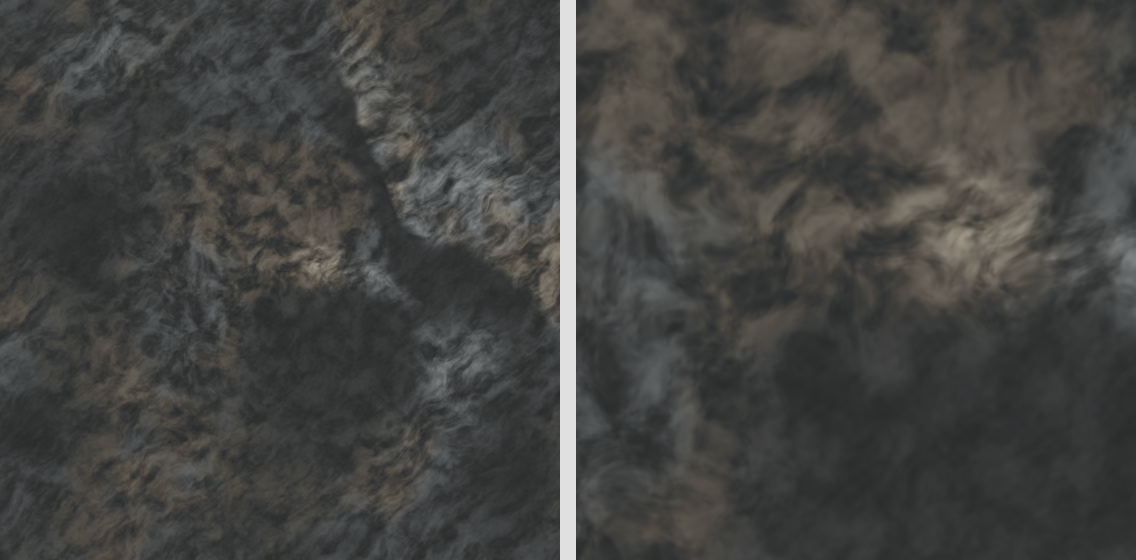
Left, the full canvas; right, a detail of the centre.
This texture is drawn by a Shadertoy shader. Its source:

```glsl
float hash(vec2 p) {
    return fract(sin(dot(p, vec2(127.1, 311.7))) * 43758.5453);
}

float valueNoise(vec2 p) {
    vec2 cell = floor(p), f = fract(p);
    f = f * f * (3.0 - 2.0 * f);
    float low = mix(hash(cell), hash(cell + vec2(1, 0)), f.x);
    float high = mix(hash(cell + vec2(0, 1)), hash(cell + vec2(1, 1)), f.x);
    return mix(low, high, f.y);
}

vec2 rotate(vec2 p, float angle) {
    float c = cos(angle), s = sin(angle);
    return vec2(c * p.x + s * p.y, c * p.y - s * p.x);
}

float fbm(vec2 p, int octaves) {
    float sum = 0.0, weight = 0.5, total = 0.0;
    for (int i = 0; i < octaves; i++) {
        sum += weight * valueNoise(p);
        total += weight;
        weight *= 0.58;
        p = rotate(p, 0.35) * 2.03 + 17.3;
    }
    return sum / total;
}

// Soft elliptical patch, 1 at its centre
float patchAt(vec2 p, vec2 centre, vec2 radius, float angle) {
    vec2 q = rotate(p - centre, angle) / radius;
    return exp(-dot(q, q));
}

float roundBox(vec2 p, vec2 halfSize, float corner) {
    vec2 q = abs(p) - halfSize + corner;
    return length(max(q, 0.0)) + min(max(q.x, q.y), 0.0) - corner;
}

// Signed distance to the main crest, positive on the lit upper side
float crestDistance(vec2 p) {
    float sag = (p.x - 0.74) / 0.09;
    float crest = 0.9 - 1.2 * (p.x - 0.58) - 0.13 * exp(-sag * sag);
    return (p.y - crest) * 0.64;
}

// Broad light on the folded slopes
float slopeLight(vec2 p) {
    float light = 0.16 + 0.42 * fbm(p * 5.0 + 3.7, 3);

    // Lit pockets
    light += 0.40 * patchAt(p, vec2(0.57, 0.54), vec2(0.05, 0.035), -0.4);
    light += 0.45 * patchAt(p, vec2(0.66, 0.50), vec2(0.10, 0.025), -0.35);
    light += 0.50 * patchAt(p, vec2(0.81, 0.35), vec2(0.06, 0.08), -0.5);
    light += 0.28 * patchAt(p, vec2(0.74, 0.19), vec2(0.07, 0.10), -0.4);
    light += 0.28 * patchAt(p, vec2(0.15, 0.88), vec2(0.15, 0.08), 0.6);
    light += 0.16 * patchAt(p, vec2(0.38, 0.56), vec2(0.15, 0.10), 0.3);
    light += 0.16 * patchAt(p, vec2(0.33, 0.16), vec2(0.20, 0.09), 0.6);
    light += 0.18 * patchAt(p, vec2(0.02, 0.38), vec2(0.08, 0.12), 0.0);

    // Dim hollows
    light -= 0.25 * patchAt(p, vec2(0.17, 0.59), vec2(0.13, 0.11), 0.5);
    light -= 0.28 * patchAt(p, vec2(0.92, 0.20), vec2(0.11, 0.17), 0.0);
    light -= 0.24 * patchAt(p, vec2(0.53, 0.25), vec2(0.14, 0.11), 0.5);
    light -= 0.22 * patchAt(p, vec2(0.05, 0.25), vec2(0.15, 0.07), 0.2);
    light -= 0.20 * patchAt(p, vec2(0.28, 0.79), vec2(0.16, 0.05), 0.0);

    // Bright flank above the crest, cast shadow below it
    float d = crestDistance(p);
    float flank = smoothstep(-0.005, 0.02, d) * (1.0 - smoothstep(0.07, 0.21, d));
    light += 0.42 * flank * smoothstep(0.52, 0.64, p.x);
    float shade = smoothstep(-0.095, -0.045, d) * (1.0 - smoothstep(-0.005, 0.012, d));
    shade *= smoothstep(0.54, 0.64, p.x) * (1.0 - smoothstep(0.90, 0.96, p.x));
    light = mix(light, 0.09, shade * 0.92);

    // Second shadow: crisp at top and right, diffuse elsewhere
    vec2 q = rotate(p - vec2(0.59, 0.385), -0.08);
    float crisp = smoothstep(-0.05, 0.12, q.x * 0.5 + q.y);
    float blur = mix(0.07, 0.012, crisp);
    float hollow = 1.0 - smoothstep(-blur, blur, roundBox(q, vec2(0.16, 0.085), 0.04));
    return clamp(mix(light, 0.10, hollow * 0.9), 0.07, 1.0);
}

void mainImage(out vec4 fragColor, in vec2 fragCoord) {
    vec2 p = fragCoord / iResolution.y;
    vec2 warp = vec2(fbm(p * 14.0, 3), fbm(p * 14.0 + 41.0, 3)) - 0.5;
    vec2 bent = p + warp * 0.045;
    float light = slopeLight(bent);

    // Diagonal streaks fade into dark mottling near the middle
    float streaks = fbm(rotate(bent, 0.72) * vec2(22.0, 62.0), 4);
    float mottle = fbm(bent * 42.0 + 9.0, 4);
    float middle = patchAt(p, vec2(0.42, 0.48), vec2(0.26, 0.30), 0.0);
    float detail = mix(mix(mottle, streaks, 0.62), mottle, middle);
    detail = smoothstep(0.26, 0.76, detail);

    // Fine grain
    float grain = valueNoise(p * 210.0) + valueNoise(rotate(p, 0.7) * vec2(90.0, 240.0)) - 1.0;
    float tone = 0.178 + 0.40 * light * (0.08 + 0.92 * detail);
    tone += grain * (0.012 + 0.035 * light);

    // Olive-brown soil over cool grey stone
    float soil = smoothstep(0.40, 0.65, fbm(p * 6.0 + 25.0, 4) + 0.14 * middle);
    soil *= smoothstep(0.10, 0.38, light) * smoothstep(0.19, 0.29, tone);
    vec3 stoneTint = vec3(0.975, 1.01, 1.015);
    vec3 soilTint = vec3(1.06, 1.0, 0.90);
    fragColor = vec4(tone * mix(stoneTint, soilTint, soil), 1.0);
}
```
